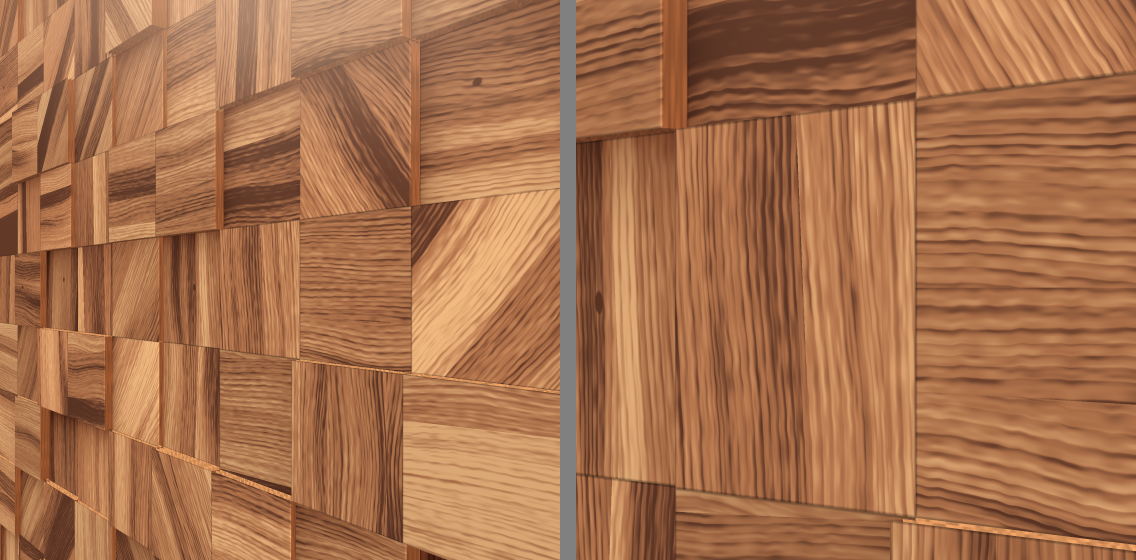
Left, the full canvas; right, a detail of the centre.
Give the GLSL for this texture, as a WebGL 1 fragment shader.

```glsl
precision highp float;
// A wall of square wooden blocks set at five depths, receding to the left.
// Each view ray is cut with the depth planes from front to back; the block hit
// gets its own plank layout, grain direction, tone and contact shadows.

uniform vec2 u_resolution;

float hash(vec2 p) {
  vec3 q = fract(p.xyx * vec3(0.1031, 0.1030, 0.0973));
  q += dot(q, q.yzx + 33.33);
  return fract((q.x + q.y) * q.z);
}

float noise(vec2 p) {
  vec2 i = floor(p), f = fract(p);
  f = f * f * (3.0 - 2.0 * f);
  return mix(mix(hash(i), hash(i + vec2(1.0, 0.0)), f.x),
             mix(hash(i + vec2(0.0, 1.0)), hash(i + 1.0), f.x), f.y);
}

// Block depth, -2 (sunk) to 2 (raised); many are flush.
float blockLevel(vec2 cell) {
  float t = 2.0 * hash(cell + 71.0) - 1.0;
  return clamp(floor(3.0 * t * abs(t) + 0.5), -2.0, 2.0);
}

// Grain angle: level and upright blocks tend to alternate, some are diagonal.
float grainAngle(vec2 cell) {
  float pick = hash(cell + 23.0);
  float odd = mod(cell.x + cell.y, 2.0);
  float angle = pick < mix(0.08, 0.55, odd) ? 1.5708 : 0.0;
  if (pick > 0.76) angle = pick > 0.88 ? 0.95 : -0.9;
  return angle + 0.16 * (hash(cell + 5.0) - 0.5);
}

vec3 woodColor(float tone) {
  vec3 c = mix(vec3(0.36, 0.205, 0.14), vec3(0.69, 0.445, 0.29), smoothstep(-0.05, 0.5, tone));
  return mix(c, vec3(0.91, 0.70, 0.485), smoothstep(0.40, 1.05, tone));
}

// Planks, dark heartwood, growth rings and pores of one block face.
vec3 wood(vec2 f, vec2 cell, float detail) {
  float seed = 40.0 * hash(cell + 11.0);
  float a = grainAngle(cell), c = cos(a), s = sin(a);
  vec2 p = mat2(c, -s, s, c) * (f - 0.5);

  float plank = p.y * 2.4 + seed;
  plank += 0.3 * sin(plank * 2.5);
  float id = floor(plank);
  float tone = 0.24 + 0.60 * hash(vec2(id, seed));

  vec2 q = p + vec2(seed, seed + 3.7 * id);
  float across = q.y + 0.09 * noise(q * vec2(1.6, 2.0)) + 0.005 * noise(q * vec2(26.0, 6.0));
  tone += 0.32 * (noise(vec2(q.x * 0.4, across * 5.0)) - 0.5);
  tone -= 0.40 * smoothstep(0.62, 0.85, noise(vec2(q.x * 0.3, across * 4.0 + 9.0)));

  // Crisp, unevenly spaced ring lines over finer streaks and short pores
  float ring = fract(across * 27.0 + 2.2 * noise(vec2(q.x * 0.5, across * 9.0)));
  float line = smoothstep(0.35, 0.85, ring) * (1.0 - smoothstep(0.88, 1.0, ring));
  float strength = 0.10 + 0.26 * noise(vec2(q.x * 1.5, across * 8.0 + 4.0));
  float streaks = noise(vec2(q.x * 1.2, across * 62.0));
  float pores = noise(vec2(q.x * 16.0, across * 95.0));
  tone += (strength * (0.35 - line) + 0.24 * (streaks - 0.5) + 0.26 * (pores - 0.5)) * detail;
  tone -= 0.18 * smoothstep(0.72, 0.92, noise(vec2(q.x * 0.5, across * 21.0)));

  // Occasional small knot
  vec2 k = (p - 0.2 * vec2(hash(cell), hash(cell + 2.0))) * vec2(1.0, 1.6);
  tone -= 0.6 * step(0.94, hash(cell + 37.0)) * (1.0 - smoothstep(0.018, 0.04, length(k)));
  return woodColor(tone);
}

vec3 frontFace(vec2 f, vec2 cell, float level, float detail) {
  vec3 col = wood(f, cell, detail) * (0.91 + 0.16 * hash(cell + 53.0));

  // Contact shadows from neighbours that stand higher
  float left = max(blockLevel(cell + vec2(1.0, 0.0)) - level, 0.0);
  float right = max(blockLevel(cell - vec2(1.0, 0.0)) - level, 0.0);
  float above = max(blockLevel(cell + vec2(0.0, 1.0)) - level, 0.0);
  float shadow = 0.14 * left * exp(-8.0 * (1.0 - f.x)) + 0.09 * right * exp(-8.0 * f.x)
               + 0.16 * above * exp(-6.0 * (1.0 - f.y));
  col *= mix(vec3(1.0), vec3(0.45, 0.28, 0.20), min(shadow * 1.7, 0.85));

  // Lit rim on raised edges, thin dark joint all round
  float lip = step(0.5, level - blockLevel(cell - vec2(1.0, 0.0)));
  col += lip * vec3(0.16, 0.09, 0.04) * (1.0 - smoothstep(0.008, 0.022, f.x));
  vec2 edge = min(f, 1.0 - f);
  return col * mix(0.70, 1.0, smoothstep(0.001, 0.008, min(edge.x, edge.y)));
}

vec3 wall(vec2 p) {
  // Perspective: columns count leftward, rows upward
  float scale = p.x + 0.4805;
  vec2 base = vec2(6.198 / scale - 5.1, (p.y - 0.483) * 4.077 / scale + 0.5);
  vec2 eye = vec2(-2.5, 0.5);
  vec2 ray = base - eye, pos = base, cell = floor(base);
  float level = 0.0, top = 0.0;
  for (int i = 0; i < 5; i++) {
    level = 2.0 - float(i);
    pos = eye + ray * (1.0 - 0.013 * level);
    cell = floor(pos);
    top = blockLevel(cell);
    if (top >= level) break;
  }
  vec2 f = pos - cell;
  vec3 col;
  if (top > level) {
    // Block sides: right flank, shaded underside or lit upper side
    float rise = ray.y > 0.0 ? f.y : 1.0 - f.y;
    float grain = 0.82 + 0.30 * noise(pos * vec2(70.0, 9.0));
    bool flank = f.x / ray.x < rise / max(abs(ray.y), 0.001);
    col = flank ? vec3(0.60, 0.33, 0.18)
        : (ray.y > 0.0 ? vec3(0.42, 0.23, 0.135) : vec3(0.90, 0.61, 0.38));
    col *= grain;
  } else {
    col = frontFace(f, cell, level, 0.6 + 0.5 * smoothstep(0.0, 0.5, p.x));
  }
  // Soft lamp sheen along the upper edge
  vec2 lamp = (p - vec2(0.48, 1.02)) * vec2(2.1, 4.2);
  col = mix(col, vec3(0.97, 0.84, 0.72), 0.48 * exp(-dot(lamp, lamp)));
  return col * (0.97 + 0.06 * p.y);
}

void main() {
  vec3 sum = vec3(0.0);
  for (int j = 0; j < 3; j++)
    for (int i = 0; i < 3; i++)
      sum += wall((gl_FragCoord.xy + (vec2(float(i), float(j)) - 1.0) / 3.0) / u_resolution);
  gl_FragColor = vec4(sum / 9.0, 1.0);
}
```
